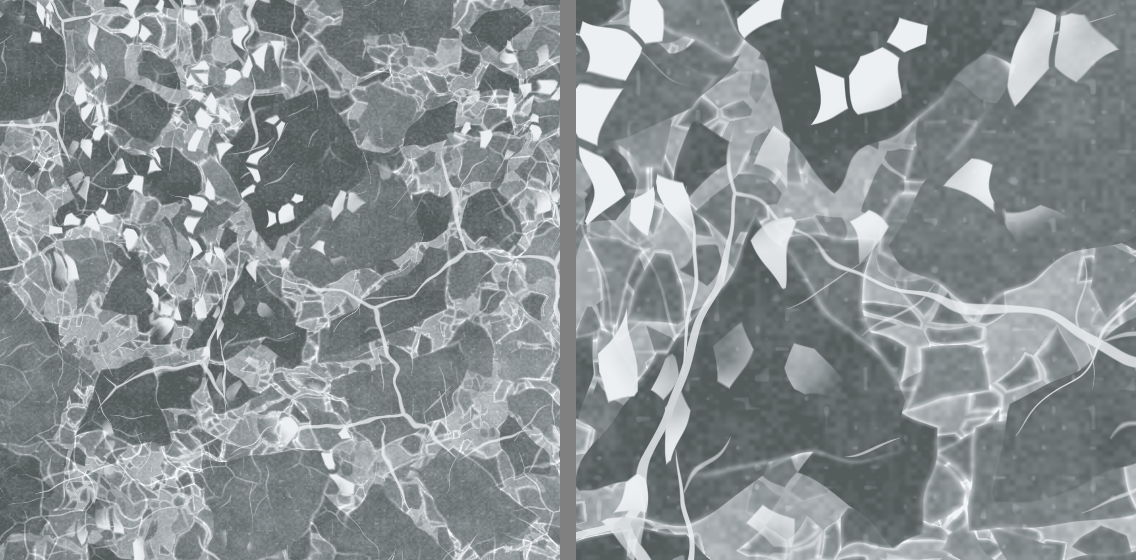
Left, the full canvas; right, a detail of the centre.
A WebGL 1 fragment shader for this texture:

```glsl
precision highp float;
// Grey brecciated marble: dark angular clasts in a pale crushed matrix with white veins.

uniform vec2 u_resolution;

const vec3 DARK_STONE = vec3(0.33, 0.36, 0.36);
const vec3 MID_STONE = vec3(0.54, 0.57, 0.58);
const vec3 WHITE_CALCITE = vec3(0.95, 0.96, 0.97);
const float MATRIX_TONE = 0.56;   // 0 is dark stone, 1 is white calcite
const float WARP = 0.11;          // broad bending of the clasts
const float JAGGED = 0.012;       // small roughness of their edges
const float MOTTLE = 0.22;
const float GRAIN = 0.15;
const float RIM_WIDTH = 0.0016;
const float VEIN_WIDTH = 0.0035;

float hash(vec2 p) {
  return fract(sin(dot(p, vec2(127.1, 311.7))) * 43758.5453);
}

vec2 hash2(vec2 p) {
  return vec2(hash(p), hash(p + 57.3));
}

float noise(vec2 p) {
  vec2 i = floor(p), f = fract(p);
  f = f * f * (3.0 - 2.0 * f);
  return mix(mix(hash(i), hash(i + vec2(1, 0)), f.x),
             mix(hash(i + vec2(0, 1)), hash(i + vec2(1, 1)), f.x), f.y);
}

float fbm(vec2 p) {
  float sum = 0.0, amp = 0.53;
  for (int i = 0; i < 4; i++) {
    sum += amp * noise(p);
    p = mat2(1.6, 1.2, -1.2, 1.6) * p + 11.7;
    amp *= 0.5;
  }
  return sum;
}

// Voronoi cells: x is the distance to the edge in canvas units, y a random cell value.
vec2 shards(vec2 p, float scale, float seed) {
  vec2 q = p * scale + seed * 7.3;
  vec2 base = floor(q), home = base, toHome = vec2(0.0);
  float nearest = 9.0, edge = 9.0;
  for (int y = -1; y <= 1; y++) for (int x = -1; x <= 1; x++) {
    vec2 cell = base + vec2(x, y);
    vec2 r = cell + hash2(cell) - q;
    float d = dot(r, r);
    if (d < nearest) { nearest = d; home = cell; toHome = r; }
  }
  for (int y = -2; y <= 2; y++) for (int x = -2; x <= 2; x++) {
    vec2 cell = home + vec2(x, y);
    vec2 r = cell + hash2(cell) - q;
    vec2 across = r - toHome;
    if (dot(across, across) > 0.0001)
      edge = min(edge, dot(0.5 * (r + toHome), normalize(across)));
  }
  return vec2(edge / scale, hash(home + 91.7));
}

// Lays one size of clast, with a patchy pale rim, over the tone below.
float addClasts(float tone, vec2 p, float scale, float share, float darkest,
                float spread, float shade, float seed, float pixel) {
  vec2 s = shards(p, scale, seed);
  float margin = mix(0.02, 0.17, noise(p * scale * 1.3 + seed)) / scale;
  float d = s.x - margin;
  float present = step(s.y, share);
  float body = darkest + spread * fract(s.y * 37.0) - shade;
  float rim = exp(-pow(d / (RIM_WIDTH + 0.5 * pixel), 2.0));
  rim *= smoothstep(0.35, 0.7, noise(p * 17.0 + seed * 3.1));
  tone = mix(tone, body, present * smoothstep(-pixel, pixel, d));
  return tone + 0.3 * present * rim;
}

// Short tapered white cracks, mostly rising to the right.
float cracks(vec2 p, float scale, float share, float width, float pixel) {
  vec2 q = p * scale, base = floor(q);
  float ink = 0.0;
  for (int y = -1; y <= 1; y++) for (int x = -1; x <= 1; x++) {
    vec2 cell = base + vec2(x, y);
    float pick = hash(cell + 33.1);
    float angle = mix(0.1, 1.9, hash(cell + 12.9));
    vec2 dir = vec2(cos(angle), sin(angle));
    vec2 r = q - cell - hash2(cell + 5.7);
    float along = dot(r, dir) / mix(0.25, 0.8, hash(cell + 71.3));
    float off = abs(dot(r, vec2(-dir.y, dir.x))) / scale;
    float thick = width * (1.0 - along * along) * (0.3 + hash(cell + 8.1));
    ink = max(ink, step(pick, share) * step(abs(along), 1.0)
                   * (1.0 - smoothstep(thick - pixel, thick + pixel, off)));
  }
  return ink;
}

void main() {
  float pixel = 1.0 / min(u_resolution.x, u_resolution.y);
  vec2 uv = gl_FragCoord.xy * pixel;
  vec2 p = uv + WARP * (vec2(fbm(uv * 4.0), fbm(uv * 4.0 + 31.4)) - 0.5);
  p += JAGGED * (vec2(noise(uv * 38.0), noise(uv * 38.0 + 17.0)) - 0.5);
  float region = smoothstep(0.35, 0.65, fbm(uv * 2.7 + 4.6));
  float shade = 0.16 * (region - 0.5);

  // Crushed matrix, then clasts from fine to coarse
  float tone = MATRIX_TONE + 0.3 * (fbm(p * 14.0) - 0.5) - 0.5 * shade;
  tone = addClasts(tone, p, 52.0, 0.55, 0.26, 0.26, shade, 1.0, pixel);
  tone = addClasts(tone, p, 25.0, 0.55, 0.16, 0.30, shade, 2.0, pixel);
  tone = addClasts(tone, p, 11.0, 0.50, 0.09, 0.28, shade, 3.0, pixel);
  tone = addClasts(tone, p, 4.8, 0.42, 0.06, 0.17, 0.5 * shade, 4.0, pixel);

  // Mineral mottling, grain and pale specks
  tone += MOTTLE * (fbm(uv * 32.0) - 0.5);
  tone += GRAIN * (noise(uv * 290.0) - 0.5);
  tone += 0.16 * smoothstep(0.83, 0.97, noise(uv * 170.0 + 9.0));

  // Fine crackle, broken white veins and scattered shards
  float crackle = shards(p, 15.0, 6.0).x;
  float open = smoothstep(0.48, 0.66, fbm(uv * 6.0 + 20.0));
  tone += 0.34 * open * (1.0 - smoothstep(0.0004, 0.0012 + pixel, crackle));
  float vein = shards(p, 3.6, 8.0).x;
  float thick = VEIN_WIDTH * smoothstep(0.4, 0.8, noise(uv * 9.0 + 3.0));
  float white = 0.8 * smoothstep(0.0, 0.001, thick)
              * (1.0 - smoothstep(thick - pixel, thick + pixel, vein));
  white = max(white, 0.85 * cracks(p, 8.0, 0.35, 0.0022, pixel));
  white = max(white, 0.6 * cracks(p + 3.7, 17.0, 0.3, 0.0012, pixel));
  vec2 chip = shards(p * vec2(1.0, 0.7), 42.0, 9.0);
  float cluster = smoothstep(0.52, 0.66, fbm(uv * 5.0 + 50.0));
  white = max(white, cluster * step(0.8, chip.y) * smoothstep(0.001, 0.001 + 2.0 * pixel, chip.x));
  tone = clamp(mix(tone, 0.97, white), 0.0, 1.0);

  vec3 color = mix(DARK_STONE, MID_STONE, min(tone / 0.35, 1.0));
  color = mix(color, WHITE_CALCITE, max(tone - 0.35, 0.0) / 0.65);
  gl_FragColor = vec4(color, 1.0);
}
```
